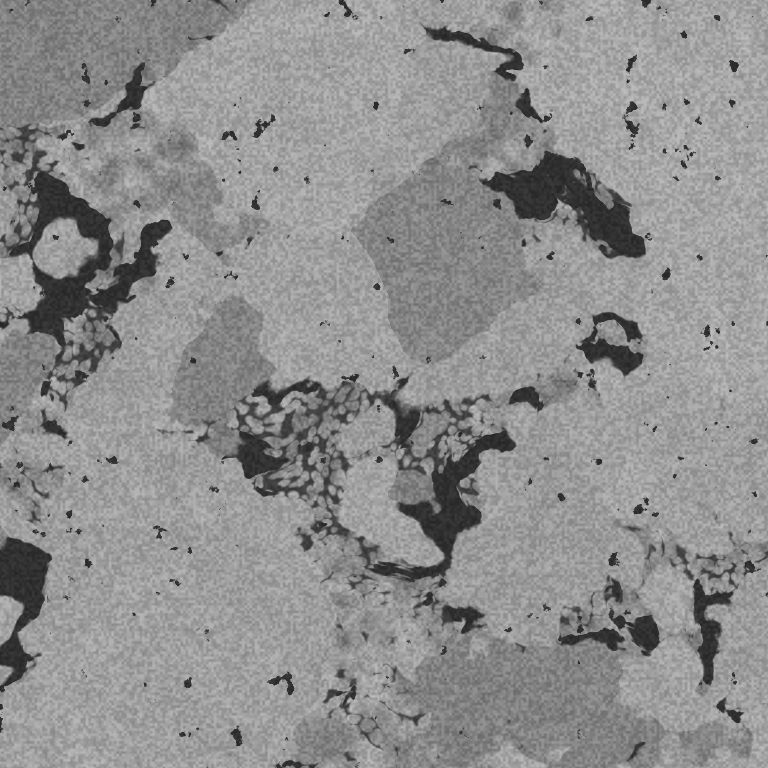
Write a three.js fragment shader that draws this texture.

```glsl
// Grey micrograph of a porous rock: smooth grains in a crumbly matrix with dark voids.
varying vec2 vUv;

const float LIGHT_TONE = 0.628;   // smooth pale grains
const float MID_TONE = 0.515;     // smooth darker grains
const float MATRIX_TONE = 0.565;  // crumbly filling
const float PORE_TONE = 0.25;     // gaps between crumbs
const float VOID_TONE = 0.19;     // open holes
const float MID_SHARE = 0.24;     // share of grains that are darker
const float CRUMB_FREQ = 85.0;    // crumbs across the canvas
const float VOID_FREQ = 15.0;
const float VOID_LEVEL = 0.645;
const float EDGE = 0.0022;        // softness of grain borders
const float SCAN_FREQ = 300.0;    // fine sensor noise
const float SCAN_AMOUNT = 0.17;

float hash(vec2 p) {
  vec3 q = fract(vec3(p.xyx) * 0.1031);
  q += dot(q, q.yzx + 33.33);
  return fract((q.x + q.y) * q.z);
}

vec2 hash2(vec2 p) {
  return vec2(hash(p), hash(p + 71.7));
}

float noise(vec2 p) {
  vec2 i = floor(p);
  vec2 f = fract(p);
  f = f * f * (3.0 - 2.0 * f);
  float low = mix(hash(i), hash(i + vec2(1.0, 0.0)), f.x);
  float high = mix(hash(i + vec2(0.0, 1.0)), hash(i + vec2(1.0, 1.0)), f.x);
  return mix(low, high, f.y);
}

float fbm(vec2 p) {
  float sum = 0.0;
  float amp = 0.516;
  for (int i = 0; i < 5; i++) {
    sum += amp * noise(p);
    p = mat2(1.6, 1.2, -1.2, 1.6) * p + 17.3;
    amp *= 0.5;
  }
  return sum;
}

// Scattered blocky ellipses: x = signed distance in canvas units, y = tone
vec2 grains(vec2 p, float freq, float keep, float seed) {
  vec2 cell = floor(p * freq);
  vec2 best = vec2(1.0, LIGHT_TONE);
  for (int y = -1; y <= 1; y++) {
    for (int x = -1; x <= 1; x++) {
      vec2 id = cell + vec2(float(x), float(y));
      vec2 key = id + seed;
      vec2 delta = p * freq - id - mix(vec2(0.15), vec2(0.85), hash2(key));
      float angle = (hash(key + 5.1) - 0.5) * 2.4;
      float c = cos(angle);
      float s = sin(angle);
      delta = abs(mat2(c, -s, s, c) * delta);
      float size = mix(0.4, 0.72, hash(key + 9.4));
      vec2 axes = size * vec2(1.0, mix(0.42, 0.95, hash(key + 13.8)));
      vec2 q = delta / axes;
      float d = (pow(q.x * q.x * q.x + q.y * q.y * q.y, 0.3333) - 1.0) * axes.y / freq;
      float tone = hash(key + 21.6) < MID_SHARE ? MID_TONE : LIGHT_TONE;
      tone += (hash(key + 27.2) - 0.5) * 0.035;
      if (hash(key + 33.5) < keep && d < best.x) best = vec2(d, tone);
    }
  }
  return best;
}

// Distance to the nearest crumb centre, in cells
float crumbs(vec2 p) {
  vec2 cell = floor(p);
  float nearest = 2.0;
  for (int y = -1; y <= 1; y++) {
    for (int x = -1; x <= 1; x++) {
      vec2 id = cell + vec2(float(x), float(y));
      nearest = min(nearest, length(p - id - hash2(id + 3.7)));
    }
  }
  return nearest;
}

void main() {
  vec2 p = vUv + 2.0;
  vec2 bend = vec2(fbm(p * 5.0), fbm(p * 5.0 + 40.0)) - 0.5;
  vec2 w = p + bend * 0.14;
  float rough = (fbm(p * 24.0 + 8.0) - 0.5) * 0.05;

  // Crumbly matrix, more porous in some patches
  float porosity = smoothstep(0.38, 0.64, fbm(p * 4.5 + 60.0));
  float tone = MATRIX_TONE + (fbm(p * 42.0) - 0.5) * 0.36;
  float gap = mix(crumbs(p * CRUMB_FREQ + bend * 9.0), crumbs(p * CRUMB_FREQ * 0.55), 0.35);
  float limit = mix(0.78, 0.46, porosity);
  tone = mix(tone, PORE_TONE, smoothstep(limit - 0.1, limit + 0.13, gap));

  // Smooth grains, small ones below large ones
  float nearest = 1.0;
  float cover = 0.0;
  for (int i = 0; i < 3; i++) {
    float level = float(i);
    float freq = 17.0 * pow(0.46, level);
    vec2 grain = grains(w, freq, 0.4 + 0.21 * level, 19.0 * level);
    float d = grain.x + rough * (0.4 + 0.3 * level);
    float mask = smoothstep(EDGE, -EDGE, d);
    tone = mix(tone, grain.y + (fbm(p * 30.0 + 12.0) - 0.5) * 0.07, mask);
    cover = max(cover, mask);
    nearest = min(nearest, d);
  }

  // Open voids, likelier along grain rims, and a few pits
  float rim = smoothstep(0.012, 0.0, abs(nearest - 0.006));
  float hollow = fbm(w * VOID_FREQ + 90.0) + 0.13 * (porosity - 0.45) + 0.06 * rim;
  float hole = smoothstep(VOID_LEVEL - 0.012, VOID_LEVEL + 0.014, hollow) * (1.0 - cover);
  float pit = smoothstep(0.76, 0.8, fbm(p * 45.0 + 30.0));
  tone = mix(tone, VOID_TONE, max(hole, pit));

  // Fine scanning noise
  float scan = noise(p * SCAN_FREQ) - 0.5;
  tone += scan * SCAN_AMOUNT * mix(0.5, 1.0, smoothstep(0.2, 0.5, tone));
  gl_FragColor = vec4(vec3(tone), 1.0);
}
```
